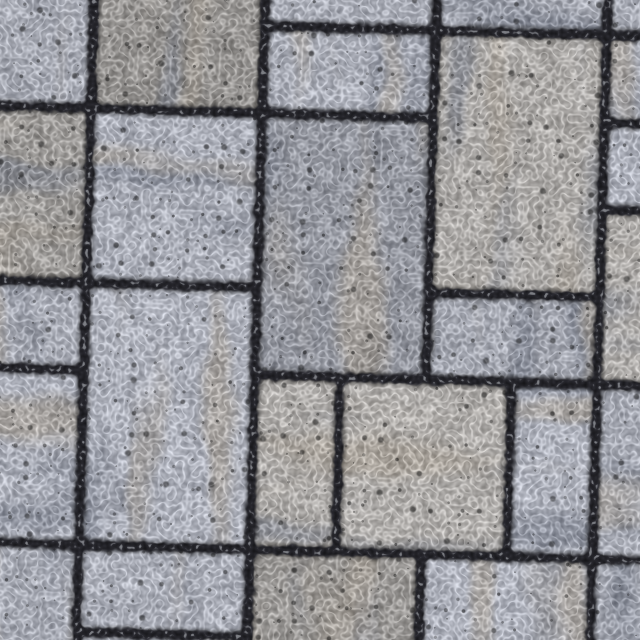
Write a WebGL 2 fragment shader that draws this texture.

```glsl
#version 300 es
precision highp float;
// Grey concrete paving of mixed slab sizes, laid on a slightly turned grid.
// Each column keeps its joints as bits; a slab is found by scanning for them.
// Gradient noise adds streaks, rough grain, worn edges and gritty joints.

uniform vec2 u_resolution;
out vec4 fragColor;

const float TILT = 0.028;
const vec2 GRID_ORIGIN = vec2(0.147, 0.0287);
const vec2 UNIT = vec2(0.1338, 0.1365);
const float HALF_JOINT = 0.0068;
const float CORNER = 0.009;
const int FIRST_ROW = -2, LAST_ROW = 9;

const vec3 COOL = vec3(0.665, 0.677, 0.715);
const vec3 WARM = vec3(0.685, 0.675, 0.665);
const vec3 SAND = vec3(0.67, 0.64, 0.60);
const vec3 SLATE = vec3(0.49, 0.51, 0.56);
const vec3 SOIL = vec3(0.13, 0.13, 0.15);
const vec3 GRIT = vec3(0.56, 0.57, 0.59);

// Per column: joint rows, warm slabs, dark slabs (bits by lower row)
const ivec3 COLUMNS[5] = ivec3[5](
  ivec3(90, 8, 8), ivec3(202, 2, 2), ivec3(83, 576, 528),
  ivec3(89, 8, 0), ivec3(87, 16, 0));

vec2 hash2(vec2 p) {
  vec3 a = fract(p.xyx * vec3(0.1031, 0.1030, 0.0973));
  a += dot(a, a.yzx + 33.33);
  return fract((a.xx + a.yz) * a.zy);
}

float cornerSlope(vec2 cell, vec2 offset) {
  float angle = 6.2832 * hash2(cell).x;
  return dot(vec2(cos(angle), sin(angle)), offset);
}

float gradientNoise(vec2 p) {
  vec2 i = floor(p), f = p - i;
  vec2 w = f * f * f * (f * (f * 6.0 - 15.0) + 10.0);
  vec2 e = vec2(1.0, 0.0);
  float top = mix(cornerSlope(i, f), cornerSlope(i + e, f - e), w.x);
  float bottom = mix(cornerSlope(i + e.yx, f - e.yx), cornerSlope(i + 1.0, f - 1.0), w.x);
  return mix(top, bottom, w.y);
}

bool hasBit(int mask, int row) {
  return row >= 0 && ((mask >> row) & 1) == 1;
}

int columnIndex(float x) {
  return clamp(int(floor(x * 0.5)) + 1, 0, 4);
}

// Slab around a grid point, as left, top, right, bottom
vec4 findSlab(vec2 g) {
  int joints = COLUMNS[columnIndex(g.x)].x;
  int top = int(floor(g.y));
  int bottom = top + 1;
  for (int i = 0; i < 10 && top > FIRST_ROW && !hasBit(joints, top); i++) top--;
  for (int i = 0; i < 10 && bottom < LAST_ROW && !hasBit(joints, bottom); i++) bottom++;
  float left = 2.0 * floor(g.x * 0.5);
  vec2 sides = vec2(left, left + 2.0);
  // One course is shifted by half a slab
  if (top == 4 && g.x > 2.0 && g.x < 6.0)
    sides = g.x < 3.0 ? vec2(2, 3) : g.x < 5.0 ? vec2(3, 5) : vec2(5, 6);
  return vec4(sides.x, float(top), sides.y, float(bottom));
}

float roundedBox(vec2 p, vec2 halfSize, float radius) {
  vec2 d = abs(p) - halfSize + radius;
  return length(max(d, 0.0)) + min(max(d.x, d.y), 0.0) - radius;
}

float pits(vec2 p, float share) {
  vec2 cell = floor(p);
  vec2 h = hash2(cell + 17.0), k = hash2(cell + 71.0);
  float radius = mix(0.09, 0.2, k.y);
  float d = length(fract(p) - 0.3 - 0.4 * h);
  return step(k.x, share) * (1.0 - smoothstep(radius * 0.5, radius * 1.3, d));
}

vec3 slabColor(vec2 q, vec4 slab) {
  vec2 seed = hash2(slab.xy + 31.0);
  ivec3 column = COLUMNS[columnIndex(slab.x)];
  int row = int(slab.w);
  vec3 color = hasBit(column.y, row) ? WARM : COOL;
  color *= hasBit(column.z, row) ? 0.89 : 1.0;
  color *= 0.98 + 0.07 * seed.x;
  // Soft streaks, across square slabs and down the others
  vec2 s = (slab.w - slab.y == 2.0 ? q.yx : q) * vec2(15.0, 2.5) + seed * 40.0;
  s.x += 0.25 * gradientNoise(q * 14.0);
  color = mix(color, SLATE, 0.6 * smoothstep(0.08, 0.5, gradientNoise(s)));
  color = mix(color, SAND, 0.65 * smoothstep(0.08, 0.5, gradientNoise(s + 9.3)));
  // Blotches, worm-like ridges and fine grain
  float ridge = 1.0 - smoothstep(0.0, 0.24, abs(gradientNoise(q * 78.0)));
  float tone = 0.07 * gradientNoise(q * 26.0) + 0.14 * (ridge - 0.45);
  tone += 0.17 * gradientNoise(q * 125.0);
  float holes = max(pits(q * 38.0, 0.24), 0.7 * pits(q * 67.0 + 5.0, 0.16));
  return (color + tone) * (1.0 - 0.45 * holes);
}

void main() {
  vec2 p = gl_FragCoord.xy / u_resolution.y;
  float pixel = 1.0 / u_resolution.y;
  p.y = 1.0 - p.y;
  vec2 q = p + TILT * vec2(p.y, -p.x);
  vec4 slab = findSlab((q - GRID_ORIGIN) / UNIT);
  vec2 center = GRID_ORIGIN + 0.5 * (slab.xy + slab.zw) * UNIT;
  vec2 halfSize = 0.5 * (slab.zw - slab.xy) * UNIT;
  float d = roundedBox(q - center, halfSize - HALF_JOINT, CORNER);
  d += 0.003 * gradientNoise(q * 30.0) + 0.004 * gradientNoise(q * 95.0);

  // Worn, shaded slab edge
  vec3 stone = slabColor(q, slab) * mix(1.0, 0.62, smoothstep(-0.008, 0.001, d));
  // Dark joint with pale grit along its middle
  float grain = gradientNoise(q * 135.0 + 3.7);
  float grit = smoothstep(0.12, 0.5, grain) * smoothstep(0.001, 0.005, d);
  vec3 joint = mix(SOIL * (1.1 + 0.7 * grain), GRIT, 0.8 * grit);
  float edge = smoothstep(-pixel - 0.001, pixel + 0.001, d);
  fragColor = vec4(mix(stone, joint, edge), 1.0);
}
```
